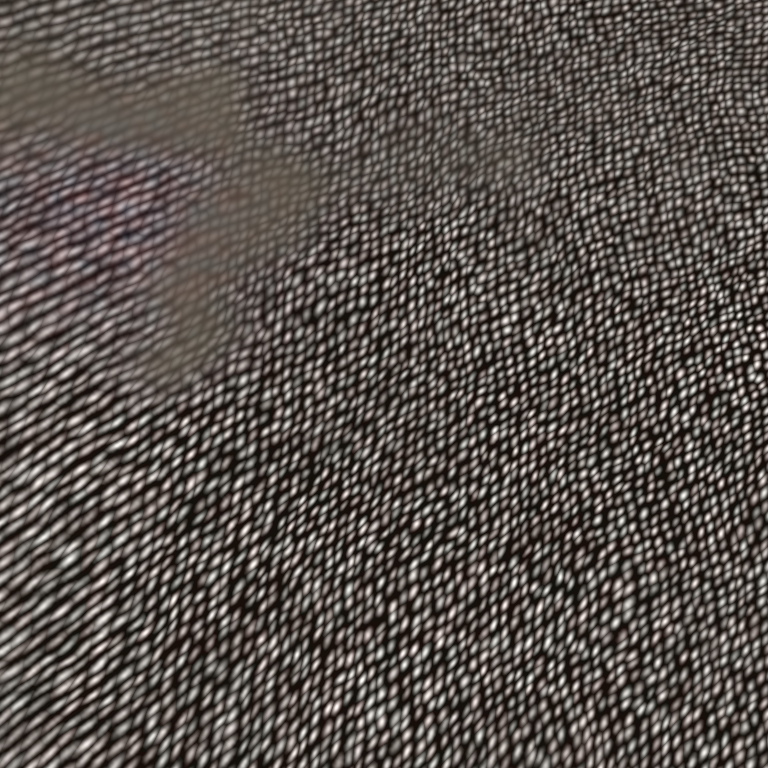
This texture is drawn by a Shadertoy shader. Its source:

```glsl
// Grainy reptile-like leather: pale slanted beads on a dark ground, seen in perspective.
// A curved, jittered lattice places the beads; toward the left they stretch into
// streaks, and toward the upper left they fade into a soft olive haze.

#define ROW_FREQ 52.0      // bead rows per canvas height
#define COLUMN_FREQ 65.0   // bead columns per canvas width
#define JITTER 0.19        // bead displacement in cells
#define BEAD_FALLOFF 5.8   // higher gives smaller beads
#define SLANT 0.24         // extra elongation up to the right
#define GAIN 0.82          // brightness of beads
#define BLACK_LEVEL 0.025  // depth of the gaps
#define HAZE_TONE 0.36
#define TINT 0.022         // colour variation per bead

const vec3 WARM_TINT = vec3(0.018, -0.008, -0.026);
const vec3 OLIVE_TINT = vec3(0.030, 0.006, -0.040);

float hash(vec2 p) {
    return fract(sin(dot(p, vec2(127.1, 311.7))) * 43758.5453);
}

vec2 hash2(vec2 p) {
    return vec2(hash(p), hash(p + 57.3));
}

// Smooth value noise in -1..1
float noise(vec2 p) {
    vec2 i = floor(p), f = fract(p);
    f = f * f * (3.0 - 2.0 * f);
    float low = mix(hash(i), hash(i + vec2(1, 0)), f.x);
    float high = mix(hash(i + vec2(0, 1)), hash(i + vec2(1, 1)), f.x);
    return 2.0 * mix(low, high, f.y) - 1.0;
}

vec2 noise2(vec2 p) {
    return vec2(noise(p), noise(p + 31.7));
}

float segmentDistance(vec2 p, vec2 a, vec2 b) {
    vec2 pa = p - a, ba = b - a;
    return length(pa - ba * clamp(dot(pa, ba) / dot(ba, ba), 0.0, 1.0));
}

float softSpot(vec2 p, vec2 center, vec2 sharpness) {
    vec2 d = (p - center) * sharpness;
    return exp(-dot(d, d));
}

// Curved lattice: x counts columns, y counts slanted rows
vec2 latticeCoords(vec2 p) {
    float row = p.y + 0.1 * p.y * p.y - p.x * (0.72 - 0.4 * p.y * p.y);
    float offset = p.x - 0.2;
    float widened = 0.6 * p.x + 0.2 * (offset + sqrt(offset * offset + 0.01));
    float column = widened + (widened - 0.6) * 0.35 * p.y + 0.05 * p.y;
    return vec2(column * COLUMN_FREQ, row * ROW_FREQ);
}

// Returns bead height in x and the id of the strongest bead in yz
vec3 beads(vec2 q, float streak) {
    vec2 cell = floor(q);
    vec3 best = vec3(0.0);
    vec2 jitter = JITTER * vec2(1.0, mix(1.0, 0.8, streak));
    vec2 stretch = vec2(mix(1.0, 0.55, streak), 1.0);
    float falloff = BEAD_FALLOFF * mix(1.0, 1.3, streak);
    float slant = SLANT * (1.0 - streak);
    for (int j = -1; j <= 1; j++) {
        for (int i = -1; i <= 1; i++) {
            vec2 id = cell + vec2(i, j);
            vec2 center = id + 0.5 + jitter * (2.0 * hash2(id) - 1.0);
            vec2 d = (q - center) * stretch;
            float size = mix(0.82, 1.2, hash(id + 9.1));
            float height = exp(-falloff * size * (dot(d, d) - 2.0 * slant * d.x * d.y));
            height *= mix(0.74, 1.14, hash(id + 21.4));
            if (height > best.x) best = vec3(height, id);
        }
    }
    return best;
}

// Local contrast, low where the surface fades into haze
float contrastAt(vec2 p) {
    vec2 w = p + 0.035 * noise2(p * vec2(8.0, 16.0));
    float diagonal = segmentDistance(w, vec2(0.22, 0.53), vec2(0.36, 0.77));
    float level = segmentDistance(w, vec2(0.0, 0.86), vec2(0.28, 0.85));
    float faint = segmentDistance(w, vec2(0.40, 0.77), vec2(0.68, 0.81));
    float c = mix(1.08, 0.78, smoothstep(0.52, 0.85, p.y));
    float upperLeft = smoothstep(0.45, 0.65, p.y) * (1.0 - smoothstep(0.25, 0.5, p.x));
    c *= 1.0 - 0.3 * upperLeft;
    c *= mix(0.25, 1.0, smoothstep(0.0, 0.11, diagonal));
    c *= mix(0.20, 1.0, smoothstep(0.0, 0.09, level));
    c *= mix(0.60, 1.0, smoothstep(0.0, 0.08, faint));
    return c * (1.0 + 0.12 * noise(p * 9.0 + 4.0));
}

void mainImage(out vec4 fragColor, in vec2 fragCoord) {
    vec2 p = fragCoord / iResolution.xy;

    // Wavering lattice, streaky on the left
    vec2 warped = p + 0.008 * noise2(p * 8.0) + 0.002 * noise2(p * 42.0);
    float border = p.x - 0.14 - 0.22 * p.y + 0.05 * noise(p * 10.0);
    float streak = 1.0 - smoothstep(-0.10, 0.12, border);
    vec3 bead = beads(latticeCoords(warped), streak);

    // Tone: beads, fine roughness and broad shading
    float contrast = contrastAt(p);
    float tone = bead.x * GAIN - BLACK_LEVEL + 0.05 * noise(p * 210.0);
    tone = mix(HAZE_TONE, tone, contrast);
    tone += 0.012 * noise(p * 5.0 + 8.0) - 0.02 * softSpot(p, vec2(0.55, 0.38), vec2(2.0, 5.0));
    tone = max(tone, 0.065);

    // Colour: warm grey, olive haze and a red-violet flush on the left
    vec3 color = tone + mix(OLIVE_TINT, WARM_TINT, smoothstep(0.1, 0.65, contrast));
    float hue = 2.0 * hash(bead.yz + 3.7) - 1.0;
    color += vec3(0.5, -0.3, -0.2) * hue * TINT * contrast;
    float flush = softSpot(p, vec2(0.14, 0.72), vec2(5.0, 7.0));
    color += flush * (vec3(0.01, -0.02, 0.012) + vec3(0.03, -0.01, -0.02) * noise(p * 55.0));
    fragColor = vec4(clamp(color, 0.0, 1.0), 1.0);
}
```
